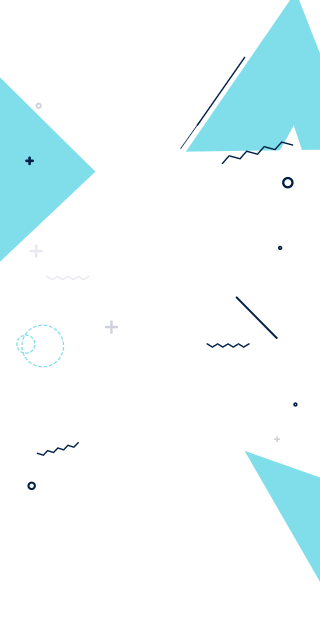
Reproduce this background procedurally as a Shadertoy shader.

```glsl
// Flat geometric backdrop: cyan triangles on white, scattered with small
// navy and grey rings, crosses, zigzags, strokes and two dashed circles.
// Every shape is a distance function on a 384 x 768 grid, y pointing down.

const vec3 CYAN = vec3(0.50, 0.87, 0.92);
const vec3 NAVY = vec3(0.0, 0.12, 0.28);
const vec3 GREY = vec3(0.81, 0.82, 0.87);
const vec3 PALE = vec3(0.91, 0.91, 0.94);
const vec3 WHITE = vec3(1.0);

// Signed distance to the line a-b, positive on its outer side
float edge(vec2 p, vec2 a, vec2 b) {
    vec2 dir = normalize(b - a);
    return dot(p - a, vec2(dir.y, -dir.x));
}

// Corners run clockwise on screen
float triangle(vec2 p, vec2 a, vec2 b, vec2 c) {
    return max(edge(p, a, b), max(edge(p, b, c), edge(p, c, a)));
}

float segment(vec2 p, vec2 a, vec2 b, float width) {
    vec2 ap = p - a, ab = b - a;
    float t = clamp(dot(ap, ab) / dot(ab, ab), 0.0, 1.0);
    return length(ap - ab * t) - 0.5 * width;
}

float ring(vec2 p, vec2 center, float radius, float width) {
    return abs(length(p - center) - radius) - 0.5 * width;
}

float cross2(vec2 p, vec2 center, float arm, float width) {
    vec2 q = abs(p - center);
    q = vec2(max(q.x, q.y), min(q.x, q.y));
    return segment(q, vec2(0.0), vec2(arm - 0.5 * width, 0.0), width);
}

// Four teeth: each goes out by "tooth" and returns to the next "stride"
float zigzag(vec2 p, vec2 start, vec2 stride, vec2 tooth, float width) {
    float d = 1e5;
    for (int i = 0; i < 4; i++) {
        vec2 a = start + stride * float(i);
        d = min(d, segment(p, a, a + tooth, width));
        d = min(d, segment(p, a + tooth, a + stride, width));
    }
    return d;
}

float dashedRing(vec2 p, vec2 center, float radius, float dashes) {
    vec2 q = p - center;
    float turn = atan(q.y, q.x) / 6.28319 * dashes;
    float along = abs(fract(turn) - 0.5) - 0.32;
    return max(ring(p, center, radius, 1.5), along * 6.28319 * radius / dashes);
}

void paint(inout vec3 col, vec3 ink, float d) {
    float pixel = 384.0 / iResolution.x;
    col = mix(col, ink, clamp(0.5 - d / pixel, 0.0, 1.0));
}

void mainImage(out vec4 fragColor, in vec2 fragCoord) {
    vec2 uv = fragCoord / iResolution.xy;
    vec2 p = vec2(uv.x, 1.0 - uv.y) * vec2(384.0, 768.0);
    vec3 col = WHITE;

    // Large triangles, the upper one with a notch in its base
    paint(col, CYAN, triangle(p, vec2(-10, 83), vec2(114.5, 206), vec2(-10, 323.5)));
    paint(col, CYAN, triangle(p, vec2(223, 182), vec2(355, -10), vec2(429, 179)));
    paint(col, WHITE, triangle(p, vec2(335, 182), vec2(352.5, 150.5), vec2(363, 182)));
    paint(col, CYAN, triangle(p, vec2(293.5, 541), vec2(404, 580), vec2(404, 733)));

    // Straight strokes
    paint(col, NAVY, segment(p, vec2(217, 178), vec2(240, 145.5), 0.9));
    paint(col, NAVY, segment(p, vec2(237, 150), vec2(293.5, 69), 1.7));
    paint(col, NAVY, segment(p, vec2(284, 357), vec2(332, 405.5), 2.4));

    // Zigzags
    paint(col, NAVY, zigzag(p, vec2(267, 196), vec2(21, -5.5), vec2(8, -9), 1.7));
    paint(col, NAVY, zigzag(p, vec2(248.7, 412.7), vec2(12.5, 0), vec2(6.2, 3.8), 1.7));
    paint(col, PALE, zigzag(p, vec2(56.5, 331.7), vec2(12.5, 0), vec2(6.2, 3.8), 1.7));
    paint(col, NAVY, zigzag(p, vec2(45, 544), vec2(12.2, -3.2), vec2(7, 2.2), 1.7));

    // Rings and dots
    paint(col, NAVY, ring(p, vec2(345.4, 219.2), 5.5, 2.8));
    paint(col, NAVY, ring(p, vec2(38, 583), 3.8, 2.5));
    paint(col, GREY, ring(p, vec2(46.4, 127), 2.6, 2.2));
    paint(col, NAVY, ring(p, vec2(336.2, 297.5), 1.5, 2.1));
    paint(col, NAVY, ring(p, vec2(354.5, 485.4), 1.5, 2.1));

    // Crosses
    paint(col, NAVY, cross2(p, vec2(35.5, 193), 5.2, 3.2));
    paint(col, PALE, cross2(p, vec2(43.5, 301.3), 8.0, 3.0));
    paint(col, GREY, cross2(p, vec2(133.7, 392.5), 8.0, 3.0));
    paint(col, GREY, cross2(p, vec2(332.5, 527), 3.6, 2.0));

    // Dashed circles
    paint(col, CYAN, dashedRing(p, vec2(51.3, 415.2), 25.0, 24.0));
    paint(col, CYAN, dashedRing(p, vec2(31, 413), 10.8, 11.0));

    fragColor = vec4(col, 1.0);
}
```
